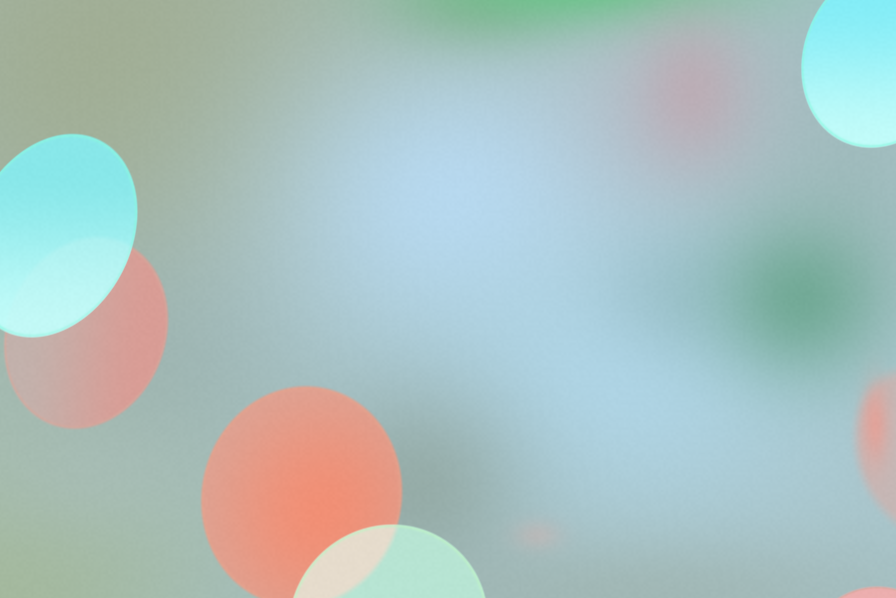
Write a WebGL 1 fragment shader that draws this background.

```glsl
precision highp float;
// Soft out-of-focus lights: cyan, coral and mint discs over a blurred grey-blue backdrop.
uniform vec2 u_resolution;

const vec3 CYAN = vec3(0.53, 0.91, 0.92);
const vec3 ICE = vec3(0.76, 0.99, 0.98);
const vec3 AQUA_RIM = vec3(0.54, 0.97, 0.88);
const vec3 CORAL = vec3(0.97, 0.55, 0.44);
const vec3 ROSE = vec3(0.86, 0.65, 0.60);
const vec3 MINT = vec3(0.72, 0.90, 0.83);
const vec3 MINT_RIM = vec3(0.75, 0.96, 0.78);
const vec3 CREAM = vec3(0.90, 0.87, 0.81);

float hash(vec2 p) {
  return fract(sin(dot(p, vec2(127.1, 311.7))) * 43758.5453);
}

float noise(vec2 p) {
  vec2 i = floor(p), f = fract(p);
  f = f * f * (3.0 - 2.0 * f);
  return mix(mix(hash(i), hash(i + vec2(1.0, 0.0)), f.x),
             mix(hash(i + vec2(0.0, 1.0)), hash(i + 1.0), f.x), f.y);
}

// Gaussian patch of colour
vec3 glow(vec3 base, vec2 p, vec2 center, vec2 radius, vec3 tint, float strength) {
  vec2 q = (p - center) / radius;
  return mix(base, tint, strength * exp(-dot(q, q)));
}

// Disc space: sheared ellipse mapped to the unit circle
vec2 discSpace(vec2 p, vec2 center, vec2 radius, float shear) {
  vec2 d = p - center;
  d.x -= shear * d.y;
  return d / radius;
}

float cover(vec2 q, float blur) {
  return 1.0 - smoothstep(1.0 - blur, 1.0 + blur, length(q));
}

// Thin bright line just inside the edge of a disc
float rimLine(vec2 q) {
  float d = (length(q) - 0.985) / 0.018;
  return exp(-d * d);
}

vec3 backdrop(vec2 p) {
  vec3 c = vec3(0.66, 0.77, 0.79);
  // Olive and grey shadows on the left
  c = glow(c, p, vec2(0.20, 0.90), vec2(0.66, 0.56), vec3(0.63, 0.68, 0.58), 1.0);
  c = glow(c, p, vec2(0.00, 0.00), vec2(0.40, 0.30), vec3(0.64, 0.72, 0.60), 0.9);
  c = glow(c, p, vec2(0.32, 0.42), vec2(0.28, 0.20), vec3(0.60, 0.69, 0.68), 0.65);
  c = glow(c, p, vec2(0.15, 0.20), vec2(0.18, 0.10), vec3(0.67, 0.75, 0.74), 0.4);
  // Pale blue heart
  c = glow(c, p, vec2(0.77, 0.66), vec2(0.33, 0.27), vec3(0.72, 0.85, 0.94), 1.0);
  c = glow(c, p, vec2(1.04, 0.39), vec2(0.40, 0.25), vec3(0.69, 0.84, 0.91), 0.95);
  // Dim lower band and right side
  c = glow(c, p, vec2(0.70, 0.18), vec2(0.18, 0.18), vec3(0.56, 0.64, 0.61), 0.75);
  c = glow(c, p, vec2(1.05, 0.00), vec2(0.50, 0.10), vec3(0.62, 0.70, 0.68), 0.75);
  c = glow(c, p, vec2(1.42, 0.72), vec2(0.20, 0.28), vec3(0.61, 0.72, 0.72), 0.7);
  // Green and pink haze
  c = glow(c, p, vec2(0.80, 1.00), vec2(0.16, 0.08), vec3(0.50, 0.68, 0.55), 0.7);
  c = glow(c, p, vec2(1.00, 1.03), vec2(0.25, 0.075), vec3(0.38, 0.77, 0.51), 0.95);
  c = glow(c, p, vec2(1.13, 0.82), vec2(0.19, 0.17), vec3(0.72, 0.72, 0.77), 0.55);
  c = glow(c, p, vec2(1.16, 0.85), vec2(0.09, 0.12), vec3(0.76, 0.64, 0.67), 0.6);
  c = glow(c, p, vec2(1.13, 0.51), vec2(0.13, 0.11), vec3(0.58, 0.73, 0.76), 0.55);
  c = glow(c, p, vec2(1.34, 0.50), vec2(0.14, 0.13), vec3(0.40, 0.64, 0.54), 0.8);
  return glow(c, p, vec2(0.90, 0.105), vec2(0.04, 0.025), vec3(0.80, 0.71, 0.70), 0.5);
}

// Disc shaded from a lower to an upper colour, with a tinted rim
vec3 lamp(vec3 base, vec2 q, float blur, vec3 low, vec3 high, vec3 rim, float alpha) {
  vec3 tint = mix(low, high, smoothstep(-1.0, 0.7, q.y));
  tint = mix(tint, rim, 0.6 * rimLine(q));
  return mix(base, tint, alpha * cover(q, blur));
}

void main() {
  vec2 p = gl_FragCoord.xy / u_resolution.y;
  p.x *= 1.5 * u_resolution.y / u_resolution.x;
  float blur = max(0.013, 5.0 / u_resolution.y);
  vec3 color = backdrop(p);

  // Left pair: translucent rose behind cyan
  vec2 rose = discSpace(p, vec2(0.144, 0.443), vec2(0.136, 0.160), 0.12);
  vec2 cyan = discSpace(p, vec2(0.087, 0.606), vec2(0.139, 0.170), 0.20);
  vec3 roseTint = mix(vec3(0.78, 0.69, 0.67), vec3(0.88, 0.60, 0.57), smoothstep(-0.8, 0.8, rose.x));
  color = lamp(color, rose, 0.022, roseTint, roseTint, ROSE, 0.88);
  color = lamp(color, cyan, blur, ICE, CYAN, AQUA_RIM, 0.98);
  color = mix(color, vec3(0.77, 0.96, 0.95), 0.35 * cover(rose, 0.04) * cover(cyan, blur));

  // Lower pair: coral behind mint
  vec2 coral = discSpace(p, vec2(0.505, 0.170), vec2(0.168, 0.184), 0.04);
  vec2 mint = discSpace(p, vec2(0.650, -0.045), vec2(0.167, 0.168), 0.04);
  vec2 ember = coral - vec2(0.20, -0.15);
  vec3 coralTint = mix(ROSE, CORAL, exp(-0.9 * dot(ember, ember)));
  color = lamp(color, coral, 0.02, coralTint, coralTint, vec3(0.91, 0.63, 0.54), 0.93);
  vec3 mintTint = mix(MINT, CREAM, cover(coral, 0.04));
  color = lamp(color, mint, blur, mintTint, mintTint, MINT_RIM, 0.97);

  // Lights cut by the right edge
  vec2 corner = discSpace(p, vec2(1.478, 0.908), vec2(0.135, 0.155), 0.13);
  vec2 sliver = discSpace(p, vec2(1.543, 0.242), vec2(0.108, 0.138), -0.15);
  vec2 pink = discSpace(p, vec2(1.469, -0.094), vec2(0.117, 0.113), 0.0);
  color = lamp(color, corner, blur, ICE, vec3(0.51, 0.93, 0.97), AQUA_RIM, 0.98);
  color = mix(color, vec3(0.82, 0.69, 0.67), 0.7 * cover(sliver, 0.12));
  color = glow(color, p, vec2(1.465, 0.29), vec2(0.022, 0.065), vec3(0.94, 0.60, 0.55), 0.65);
  color = lamp(color, pink, 0.025, vec3(0.94, 0.68, 0.68), vec3(0.94, 0.68, 0.68), ROSE, 0.95);

  // Faint grain
  color += 0.012 * (noise(p * 240.0) - 0.5);
  gl_FragColor = vec4(color, 1.0);
}
```
